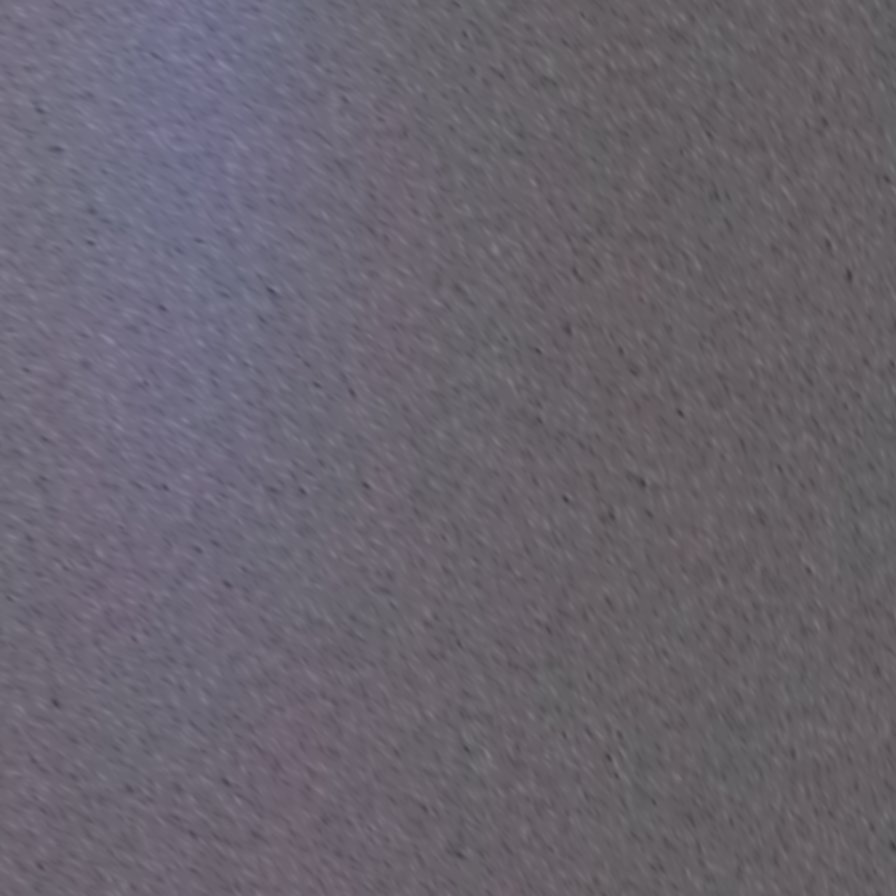
Write a WebGL 2 fragment shader that draws this texture.

```glsl
#version 300 es
precision highp float;
// Matte grey-violet surface under a soft blue glow, covered in fine slanted grain.
// Smooth gradients give the tint; grain and specks are small elongated Gaussian
// dabs scattered over jittered cells, turning steeper towards the right.

uniform vec2 u_resolution;
out vec4 outColor;

// Tints
const vec3 UPPER_LEFT = vec3(0.452, 0.438, 0.505);
const vec3 LOWER_LEFT = vec3(0.422, 0.392, 0.437);
const vec3 RIGHT_SIDE = vec3(0.392, 0.372, 0.386);
const vec3 BLUE_GLOW = vec3(-0.004, 0.010, 0.052);
const vec3 BLOTCH_TINT = vec3(0.012, -0.006, 0.004);

// Grain
const float GRAIN_CELL = 0.012;
const vec2 GRAIN_SIZE = vec2(0.0046, 0.0017);
const float GRAIN_STRENGTH = 0.040;
const int GRAINS_PER_CELL = 3;

// Specks
const float SPECK_CELL = 0.034;
const vec2 SPECK_SIZE = vec2(0.0044, 0.0022);
const float SPECK_DEPTH = 0.14;
const float SPECK_CHANCE = 0.55;
const float BRIGHT_SHARE = 0.28;

// Slant of the dabs, in radians below horizontal
const float SLANT_LEFT = 0.48;
const float SLANT_RIGHT = 1.12;
const float SLANT_JITTER = 0.5;

// Integer hash: four random values per cell and layer
vec4 hash4(ivec2 cell, int layer) {
    uvec4 v = uvec4(uint(cell.x), uint(cell.y), uint(layer), 77u);
    v = v * 1664525u + 1013904223u;
    for (int i = 0; i < 2; i++) {
        v.x += v.y * v.w;
        v.y += v.z * v.x;
        v.z += v.x * v.y;
        v.w += v.y * v.z;
        v ^= v >> 16u;
    }
    return vec4(v >> 8u) / 16777216.0;
}

float valueNoise(vec2 p, int layer) {
    ivec2 c = ivec2(floor(p));
    vec2 f = smoothstep(0.0, 1.0, fract(p));
    float low = mix(hash4(c, layer).x, hash4(c + ivec2(1, 0), layer).x, f.x);
    float high = mix(hash4(c + ivec2(0, 1), layer).x, hash4(c + ivec2(1, 1), layer).x, f.x);
    return mix(low, high, f.y);
}

float slant(vec2 p, float jitter) {
    float steepness = clamp(p.x + 0.25 * (0.6 - p.y), 0.0, 1.0);
    return -mix(SLANT_LEFT, SLANT_RIGHT, steepness) + SLANT_JITTER * (jitter - 0.5);
}

// Offset in the dab's own axes, scaled by its size
vec2 dabSpace(vec2 d, float angle, vec2 size) {
    float c = cos(angle), s = sin(angle);
    return vec2(c * d.x + s * d.y, c * d.y - s * d.x) / size;
}

float grain(vec2 p) {
    ivec2 home = ivec2(floor(p / GRAIN_CELL));
    float sum = 0.0;
    for (int j = -1; j <= 1; j++)
    for (int i = -1; i <= 1; i++)
    for (int k = 0; k < GRAINS_PER_CELL; k++) {
        ivec2 cell = home + ivec2(i, j);
        vec4 r = hash4(cell, k);
        vec2 center = (vec2(cell) + r.xy) * GRAIN_CELL;
        vec2 q = dabSpace(p - center, slant(center, r.z), GRAIN_SIZE);
        sum += (2.0 * r.w - 1.0) * exp(-0.5 * dot(q, q));
    }
    return sum * GRAIN_STRENGTH;
}

// Sparse pits with a faint pale rim, and a few pale flecks
float specks(vec2 p) {
    ivec2 home = ivec2(floor(p / SPECK_CELL));
    float sum = 0.0;
    for (int j = -1; j <= 1; j++)
    for (int i = -1; i <= 1; i++) {
        ivec2 cell = home + ivec2(i, j);
        vec4 r = hash4(cell, 11);
        vec4 s = hash4(cell, 12);
        if (s.x > SPECK_CHANCE) continue;
        vec2 center = (vec2(cell) + r.xy) * SPECK_CELL;
        vec2 size = SPECK_SIZE * mix(0.7, 1.15, s.y);
        vec2 q = dabSpace(p - center, slant(center, r.z), size);
        vec2 rim = q - vec2(0.6, 2.0);
        float depth = SPECK_DEPTH * mix(0.25, 1.0, pow(r.w, 4.0));
        float pit = 0.3 * exp(-0.5 * dot(rim, rim)) - exp(-0.5 * dot(q, q));
        sum += depth * (s.z < BRIGHT_SHARE ? -0.6 * pit : pit);
    }
    return sum;
}

vec3 backdrop(vec2 p) {
    vec3 left = mix(LOWER_LEFT, UPPER_LEFT, smoothstep(0.0, 0.95, p.y));
    float fade = smoothstep(0.12, 0.80, p.x + 0.10 * (p.y - 0.5));
    float bandOffset = (p.x - mix(0.20, 0.23, p.y)) / 0.13;
    float glow = exp(-bandOffset * bandOffset) * smoothstep(0.0, 1.1, p.y + 0.1);
    float blotch = valueNoise(p * vec2(9.0, 5.0), 21) + valueNoise(p * vec2(21.0, 13.0), 22) - 1.0;
    return mix(left, RIGHT_SIDE, fade) + BLUE_GLOW * glow + BLOTCH_TINT * blotch;
}

void main() {
    vec2 p = gl_FragCoord.xy / u_resolution;
    outColor = vec4(backdrop(p) + grain(p) + specks(p), 1.0);
}
```
